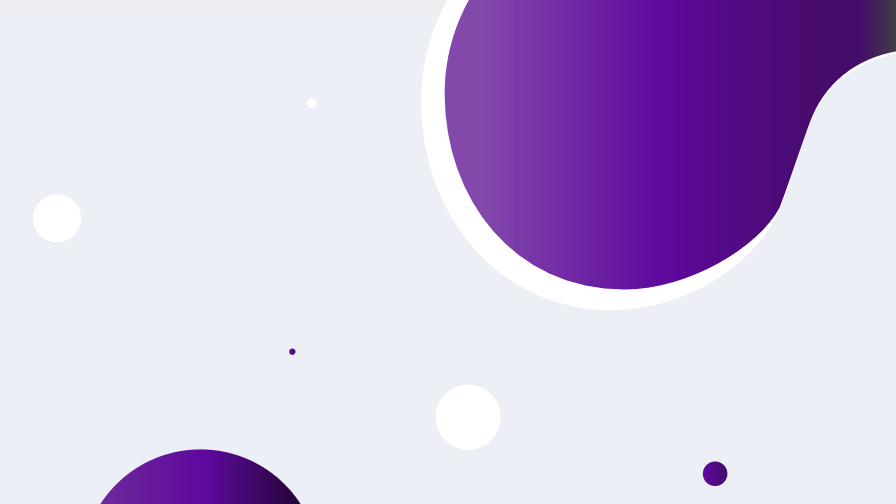
Write a WebGL 2 fragment shader that draws this background.

```glsl
#version 300 es
precision highp float;

uniform vec2 u_resolution;
out vec4 outColor;

// The canvas is 9 units high and 16 units wide.
const float CANVAS_HEIGHT = 9.0;
const int CURVE_COUNT = 5;
const int CURVE_STEPS = 16;

const vec3 PAPER = vec3(0.926, 0.937, 0.963);
const vec3 TOP_BAND = vec3(0.924, 0.934, 0.946);
const float TOP_BAND_Y = 8.71;
const vec3 WHITE = vec3(1.0);
const vec3 LILAC = vec3(0.51, 0.285, 0.67);
const vec3 VIOLET = vec3(0.373, 0.035, 0.62);
const vec3 PLUM = vec3(0.275, 0.047, 0.424);
const vec3 CHARCOAL = vec3(0.25, 0.24, 0.26);
const vec3 BALL_LEFT = vec3(0.43, 0.16, 0.61);
const vec3 BALL_RIGHT = vec3(0.12, 0.02, 0.19);

// Horizontal positions of the blob's gradient stops
const vec4 BLOB_STOPS = vec4(8.6, 11.75, 14.6, 16.0);
const float CHARCOAL_START = 15.35;

// Circles: centre and radius
const vec3 WHITE_DOTS[3] = vec3[3](
    vec3(1.02, 5.10, 0.427), vec3(8.36, 1.55, 0.58), vec3(5.56, 7.16, 0.083));
const vec3 LARGE_BALL = vec3(3.58, -1.15, 2.125);
const vec3 SMALL_BALLS[2] = vec3[2](
    vec3(12.77, 0.54, 0.219), vec3(5.22, 2.72, 0.056));

// Chained cubic curves; neighbours share their end points
const vec2 BLOB[16] = vec2[16](
    vec2(8.58, 9.33), vec2(8.17, 8.75), vec2(7.94, 8.06), vec2(7.94, 7.33),
    vec2(7.94, 5.46), vec2(9.17, 3.83), vec2(11.15, 3.83), vec2(12.29, 3.83),
    vec2(13.54, 4.58), vec2(13.92, 5.29), vec2(14.08, 5.71), vec2(14.29, 6.35),
    vec2(14.46, 6.81), vec2(14.71, 7.50), vec2(15.27, 7.96), vec2(16.04, 8.09));
const vec2 RIM[16] = vec2[16](
    vec2(8.21, 9.33), vec2(7.75, 8.71), vec2(7.52, 7.96), vec2(7.52, 7.17),
    vec2(7.52, 5.15), vec2(8.92, 3.46), vec2(10.90, 3.46), vec2(12.29, 3.46),
    vec2(13.54, 4.31), vec2(13.96, 5.33), vec2(14.10, 5.71), vec2(14.29, 6.33),
    vec2(14.46, 6.79), vec2(14.73, 7.46), vec2(15.27, 7.90), vec2(16.04, 8.05));

vec2 cubic(vec2 a, vec2 b, vec2 c, vec2 d, float t) {
    float s = 1.0 - t;
    return s * s * s * a + 3.0 * s * t * (s * b + t * c) + t * t * t * d;
}

// Signed distance to the region above the chain, negative inside
float chainDistance(vec2 p, vec2 chain[16]) {
    float nearest = 1e6;
    float side = 1.0;
    vec2 a = chain[0];
    for (int i = 0; i < CURVE_COUNT; i++) {
        int k = 3 * i;
        for (int j = 1; j <= CURVE_STEPS; j++) {
            float t = float(j) / float(CURVE_STEPS);
            vec2 b = cubic(chain[k], chain[k + 1], chain[k + 2], chain[k + 3], t);
            vec2 edge = b - a;
            vec2 toP = p - a;
            vec2 gap = toP - edge * clamp(dot(toP, edge) / dot(edge, edge), 0.0, 1.0);
            nearest = min(nearest, dot(gap, gap));
            // Each crossing below the point flips the side
            if ((a.x > p.x) != (b.x > p.x)) {
                float crossY = a.y + edge.y * toP.x / edge.x;
                if (crossY < p.y) side = -side;
            }
            a = b;
        }
    }
    return side * sqrt(nearest);
}

float circleDistance(vec2 p, vec3 circle) {
    return length(p - circle.xy) - circle.z;
}

float coverage(float d, float pixel) {
    return clamp(0.5 - d / pixel, 0.0, 1.0);
}

float ramp(float from, float to, float x) {
    return clamp((x - from) / (to - from), 0.0, 1.0);
}

vec3 blobColor(float x) {
    vec3 color = mix(LILAC, VIOLET, ramp(BLOB_STOPS.x, BLOB_STOPS.y, x));
    color = mix(color, PLUM, ramp(BLOB_STOPS.y, BLOB_STOPS.z, x));
    return mix(color, CHARCOAL, ramp(CHARCOAL_START, BLOB_STOPS.w, x));
}

void main() {
    float pixel = CANVAS_HEIGHT / u_resolution.y;
    vec2 p = gl_FragCoord.xy * pixel;

    // Paper and faint top band
    vec3 color = mix(PAPER, TOP_BAND, coverage(TOP_BAND_Y - p.y, pixel));

    // Blob over its white rim
    color = mix(color, WHITE, coverage(chainDistance(p, RIM), pixel));
    color = mix(color, blobColor(p.x), coverage(chainDistance(p, BLOB), pixel));

    // White dots
    for (int i = 0; i < 3; i++)
        color = mix(color, WHITE, coverage(circleDistance(p, WHITE_DOTS[i]), pixel));

    // Shaded balls
    float across = 0.5 + 0.5 * (p.x - LARGE_BALL.x) / LARGE_BALL.z;
    vec3 shade = mix(BALL_LEFT, VIOLET, ramp(0.08, 0.5, across));
    shade = mix(shade, BALL_RIGHT, ramp(0.52, 0.94, across));
    color = mix(color, shade, coverage(circleDistance(p, LARGE_BALL), pixel));
    for (int i = 0; i < 2; i++) {
        vec3 ball = SMALL_BALLS[i];
        shade = mix(VIOLET, PLUM, ramp(-ball.z, ball.z, p.x - ball.x));
        color = mix(color, shade, coverage(circleDistance(p, ball), pixel));
    }

    outColor = vec4(color, 1.0);
}
```
